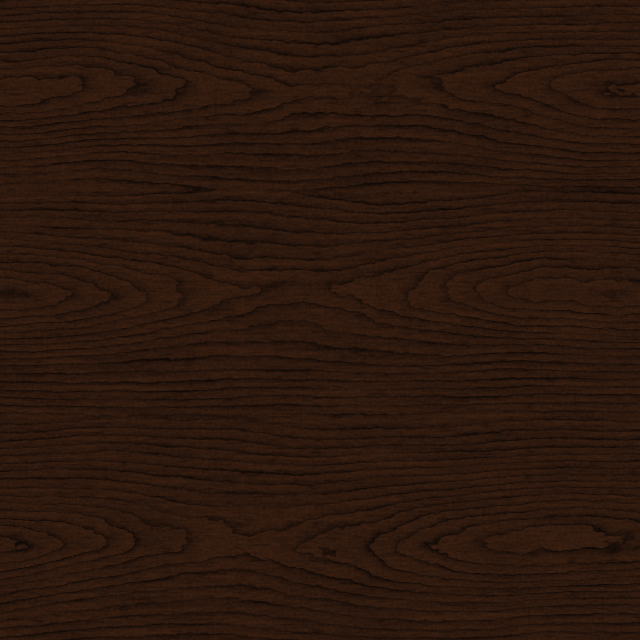
A WebGL 1 fragment shader for this texture:

```glsl
precision highp float;

uniform vec2 u_resolution;

vec2 gradientAt(vec2 cell) {
  vec3 h = fract(vec3(cell.xyx) * vec3(0.1031, 0.1030, 0.0973));
  h += dot(h, h.yzx + 33.33);
  float angle = 6.2832 * fract((h.x + h.y) * h.z);
  return vec2(cos(angle), sin(angle));
}

// Gradient noise, roughly -1 to 1
float noise(vec2 p) {
  vec2 i = floor(p);
  vec2 f = p - i;
  vec2 u = f * f * f * (f * (f * 6.0 - 15.0) + 10.0);
  float a = dot(gradientAt(i), f);
  float b = dot(gradientAt(i + vec2(1.0, 0.0)), f - vec2(1.0, 0.0));
  float c = dot(gradientAt(i + vec2(0.0, 1.0)), f - vec2(0.0, 1.0));
  float d = dot(gradientAt(i + 1.0), f - 1.0);
  return 1.4 * mix(mix(a, b, u.x), mix(c, d, u.x), u.y);
}

// Growth ring count in x, nearness to a cathedral axis in y
vec2 ringField(vec2 p) {
  float blend = 0.0;
  float nearness = 0.0;
  for (int k = 0; k < 3; k++) {
    float i = float(k);
    float axis = 0.147 + 0.439 * i - 0.041 * i * i;
    axis += 0.012 * noise(vec2(p.x * 3.0, i * 5.3 + 0.4));
    float d = p.y - axis;
    float heart = exp(-d * d * 120.0);
    float rings = 76.0 * (sqrt(d * d + 0.0011) - 0.033);
    rings -= 2.4 * cos(6.2832 * (p.x - 0.9 - 0.07 * i)) * heart;
    blend += exp(-3.0 * rings);
    nearness = max(nearness, exp(-d * d * 350.0));
  }
  float rings = -log(blend) / 3.0;

  // Slow drift everywhere, ragged edges mostly near the hearts
  rings += 0.9 * noise(p * vec2(2.5, 9.0) + 3.7);
  rings += mix(0.22, 0.5, nearness) * noise(p * vec2(9.0, 24.0) + 11.2);
  rings += mix(0.1, 0.22, nearness) * noise(p * vec2(30.0, 60.0) + 23.9);
  rings += 0.1 * noise(p * vec2(85.0, 140.0) + 41.3);
  return vec2(rings + 20.0, nearness);
}

void main() {
  vec2 p = gl_FragCoord.xy / u_resolution;
  vec2 field = ringField(p);
  float heart = field.y;

  // Each ring starts with a crisp dark edge and fades outward
  float s = fract(field.x);
  float ring = floor(field.x);
  float edge = mix(0.18, 0.07, heart);
  float line = smoothstep(0.0, edge, s) * exp(-5.8 * max(s - edge, 0.0));
  line *= 1.0 - smoothstep(0.9, 1.0, s);
  float strength = 0.6 + 0.45 * noise(vec2(p.x * 6.0, ring * 7.31 + p.y * 4.0));
  strength = clamp(strength + 0.1 * heart, 0.2, 1.0);

  // Long streaks, short fibres, pores and soft stains
  float streaks = noise(p * vec2(6.0, 135.0) + 7.1);
  float fibres = noise(p * vec2(50.0, 250.0) + 15.6);
  float pores = noise(p * vec2(210.0, 240.0) + 31.8);
  float stain = noise(p * vec2(9.0, 26.0) + 52.4);
  float flecks = smoothstep(0.3, 0.7, noise(p * vec2(30.0, 200.0) + 63.7));

  float tone = 0.75 + 0.05 * heart - 0.8 * line * strength;
  tone += 0.17 * streaks * (1.0 - 0.6 * heart);
  tone += 0.15 * fibres + 0.17 * pores + 0.08 * stain;
  tone -= 0.2 * flecks;
  tone = clamp(tone, 0.0, 1.15);

  vec3 darkGrain = vec3(0.066, 0.036, 0.024);
  vec3 redBrown = vec3(0.226, 0.122, 0.065);
  gl_FragColor = vec4(mix(darkGrain, redBrown, tone), 1.0);
}
```
